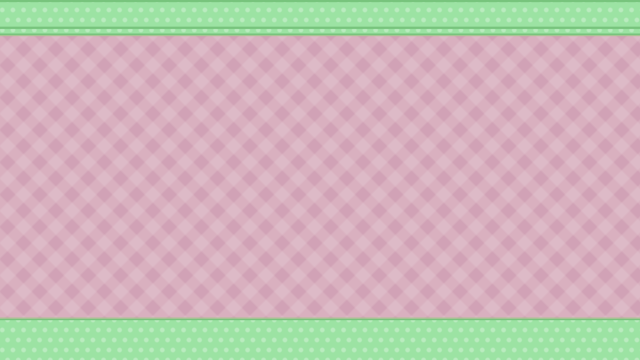
Reproduce this pattern procedurally as a Shadertoy shader.

```glsl
// Pink diagonal gingham cloth between two mint ribbons with polka dots.
// The cloth is two crossed sets of soft stripes; the ribbons are flat
// bands with staggered dots and darker seams. Units: canvas height = 1.

const vec3 CLOTH_LIGHT = vec3(0.867, 0.730, 0.780);
const vec3 CLOTH_MID   = vec3(0.850, 0.690, 0.750);
const vec3 CLOTH_DARK  = vec3(0.818, 0.635, 0.712);
const vec3 MINT        = vec3(0.610, 0.890, 0.640);
const vec3 DOT         = vec3(0.730, 0.920, 0.750);
const vec3 SEAM        = vec3(0.470, 0.770, 0.490);
const vec3 SEAM_EDGE   = vec3(0.670, 0.760, 0.570);

const float RIBBON_LOW  = 0.1135;  // top edge of the lower ribbon
const float RIBBON_HIGH = 0.9020;  // bottom edge of the upper ribbon

// Smooth coverage of the inside of a signed distance
float cover(float dist, float blur) {
    return 1.0 - smoothstep(-blur, blur, dist);
}

// Horizontal band between two heights
float band(float y, float low, float high, float blur) {
    return cover(abs(y - 0.5 * (low + high)) - 0.5 * (high - low), blur);
}

// Repeating stripe, centred on whole numbers and half a period wide
float stripe(float t, float blur) {
    return cover(abs(fract(t + 0.5) - 0.5) - 0.25, blur);
}

vec3 gingham(vec2 p, vec2 center, float period, float blur) {
    vec2 q = (p - center) / period;
    float soft = 0.035 + blur / period;
    float layers = stripe(q.x + q.y, soft) + stripe(q.x - q.y, soft);
    vec3 color = mix(CLOTH_LIGHT, CLOTH_MID, min(layers, 1.0));
    return mix(color, CLOTH_DARK, max(layers - 1.0, 0.0));
}

// Rows of dots, every other row moved by half a step
float polkaDots(vec2 p, vec2 spacing, float shift, float radius, float blur) {
    float row = floor(p.y / spacing.y + 0.5);
    float x = p.x - shift - 0.5 * spacing.x * mod(row, 2.0);
    vec2 cell = vec2(mod(x + 0.5 * spacing.x, spacing.x) - 0.5 * spacing.x,
                     p.y - row * spacing.y);
    return cover(length(cell) - radius, blur);
}

vec3 ribbon(vec2 p, float blur) {
    vec2 spacing = vec2(0.02963, 0.02778);
    float dots = polkaDots(p, spacing, 0.0211, 0.0064, 1.3 * blur);
    return mix(MINT, DOT, dots);
}

void mainImage(out vec4 fragColor, in vec2 fragCoord) {
    vec2 p = fragCoord / iResolution.y;
    float blur = 0.75 / iResolution.y;

    // Cloth
    vec3 color = gingham(p, vec2(0.739, 0.5493), 0.0898, blur);

    // Ribbons
    float ribbons = max(cover(p.y - RIBBON_LOW, blur),
                        cover(RIBBON_HIGH - p.y, blur));
    color = mix(color, ribbon(p, blur), ribbons);

    // Seams: ribbon borders and the inner line of the upper ribbon
    float seams = band(p.y, 0.1105, 0.1155, blur);
    seams = max(seams, band(p.y, 0.9015, 0.9070, blur));
    seams = max(seams, band(p.y, 0.9195, 0.9260, blur));
    seams = max(seams, band(p.y, 0.9940, 1.0100, blur));
    color = mix(color, SEAM, seams);

    // Worn edges where the ribbons meet the cloth
    float edges = max(band(p.y, 0.1150, 0.1180, blur),
                      band(p.y, 0.8995, 0.9025, blur));
    color = mix(color, SEAM_EDGE, edges);

    fragColor = vec4(color, 1.0);
}
```
